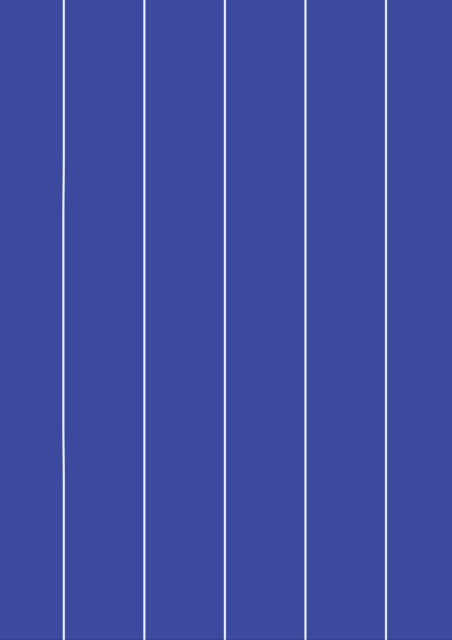
A WebGL 2 fragment shader for this pattern:

```glsl
#version 300 es
precision highp float;
// Five thin pale vertical lines, evenly spaced on a flat blue ground.

#define LINE_PITCH 0.1782
#define FIRST_LINE 0.1412
#define LINE_WIDTH 0.0047
#define EDGE_SOFTNESS 0.0018
#define FIRST_LINE_BEND 0.0010
#define BOTTOM_SHADE 0.08
#define GROUND_COLOR vec3(0.230, 0.292, 0.620)
#define LINE_COLOR vec3(0.920, 0.940, 1.000)

uniform vec2 u_resolution;
out vec4 fragColor;

// Signed distance to the edge of the nearest line, in canvas widths.
float lineDistance(float x) {
    float phase = (x - FIRST_LINE) / LINE_PITCH;
    return abs(phase - round(phase)) * LINE_PITCH - 0.5 * LINE_WIDTH;
}

void main() {
    vec2 uv = gl_FragCoord.xy / u_resolution;

    // The leftmost line leans slightly left through the middle of its height.
    float bend = smoothstep(0.24, 0.34, uv.y) * (1.0 - smoothstep(0.66, 0.76, uv.y));
    float isFirst = 1.0 - step(FIRST_LINE + 0.5 * LINE_PITCH, uv.x);
    float x = uv.x + FIRST_LINE_BEND * bend * isFirst;

    // Soft line edges, never sharper than one pixel.
    float blur = max(EDGE_SOFTNESS, 0.7 / u_resolution.x);
    float coverage = 1.0 - smoothstep(-blur, blur, lineDistance(x));
    vec3 color = mix(GROUND_COLOR, LINE_COLOR, coverage);

    // Faint dark rim along the bottom edge.
    color *= 1.0 - BOTTOM_SHADE * (1.0 - smoothstep(0.0, 0.004, uv.y));

    fragColor = vec4(color, 1.0);
}
```
